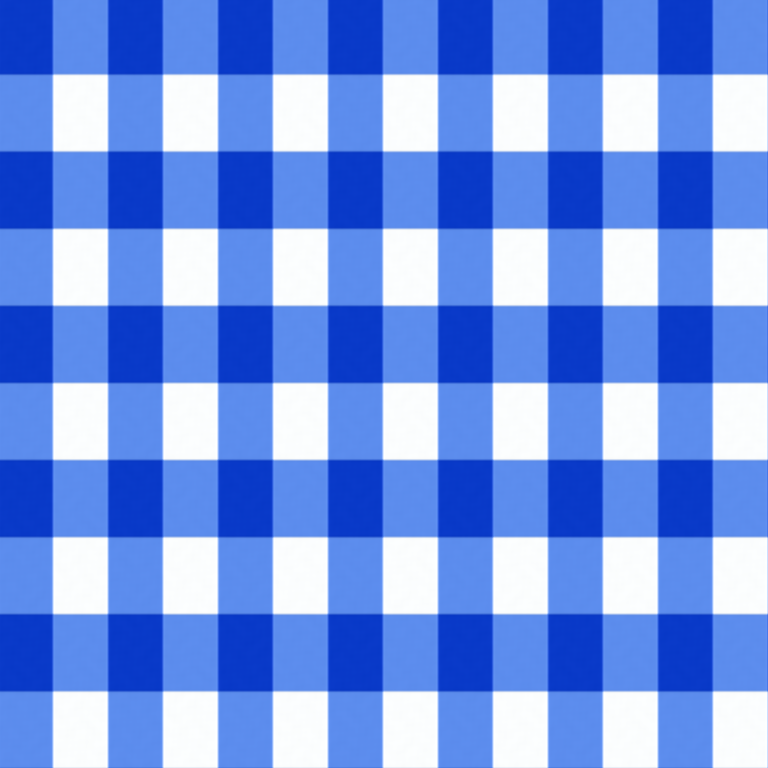
Write a Shadertoy shader that draws this pattern.

```glsl
// Gingham check: translucent blue bands cross on white cloth.
// Each axis gives a soft square wave; their sum counts the layers of blue,
// which picks white, mid blue or deep blue. Layered sines add faint mottling.

const vec2 PERIOD = vec2(0.1432, 0.2008);    // one band plus one gap, in canvas units
const vec2 BAND_START = vec2(-0.0026, -0.0034); // first band edge, from the top left
const float BAND_SHARE = 0.5;                // part of a period covered by a band
const float EDGE_SOFTNESS = 0.0021;          // half width of the blurred band edge
const float SEAM_WIDTH = 0.0022;             // spread of the faint line along edges
const float SEAM_LIGHT = 0.035;              // brightening on upright edges
const float SEAM_DARK = 0.03;                // greying on level edges
const float MOTTLE = 0.005;                  // strength of the uneven dye

const vec3 WHITE = vec3(0.985, 0.993, 0.995);
const vec3 MID_BLUE = vec3(0.36, 0.55, 0.93);
const vec3 DEEP_BLUE = vec3(0.035, 0.225, 0.785);

// Signed distance to the nearest band edge on each axis, positive inside a band
vec2 bandDistance(vec2 p) {
    vec2 centre = BAND_START + 0.5 * BAND_SHARE * PERIOD;
    vec2 fromCentre = abs(fract((p - centre) / PERIOD + 0.5) - 0.5) * PERIOD;
    return 0.5 * BAND_SHARE * PERIOD - fromCentre;
}

// Faint uneven tone from layered sines
float mottle(vec2 p) {
    float sum = sin(p.x * 211.0 + 2.0 * sin(p.y * 97.0));
    sum += sin(p.y * 263.0 + 2.0 * sin(p.x * 131.0));
    sum += sin((p.x + p.y) * 389.0) * sin((p.x - p.y) * 337.0);
    return sum / 3.0;
}

void mainImage(out vec4 fragColor, in vec2 fragCoord) {
    vec2 uv = fragCoord / iResolution.xy;
    vec2 p = vec2(uv.x, 1.0 - uv.y);

    // Coverage of the upright (x) and level (y) bands
    vec2 d = bandDistance(p);
    vec2 soft = max(vec2(EDGE_SOFTNESS), 0.75 / iResolution.xy);
    vec2 band = smoothstep(-soft, soft, d);

    // Layers of blue: none, one or two
    float layers = band.x + band.y;
    vec3 colour = mix(WHITE, MID_BLUE, min(layers, 1.0));
    colour = mix(colour, DEEP_BLUE, max(layers - 1.0, 0.0));

    // Thin tonal seams where bands meet
    vec2 seam = exp(-d * d / (SEAM_WIDTH * SEAM_WIDTH));
    colour += SEAM_LIGHT * seam.x - SEAM_DARK * seam.y * vec3(0.4, 0.6, 1.0);

    colour += MOTTLE * mottle(p);
    fragColor = vec4(clamp(colour, 0.0, 1.0), 1.0);
}
```
